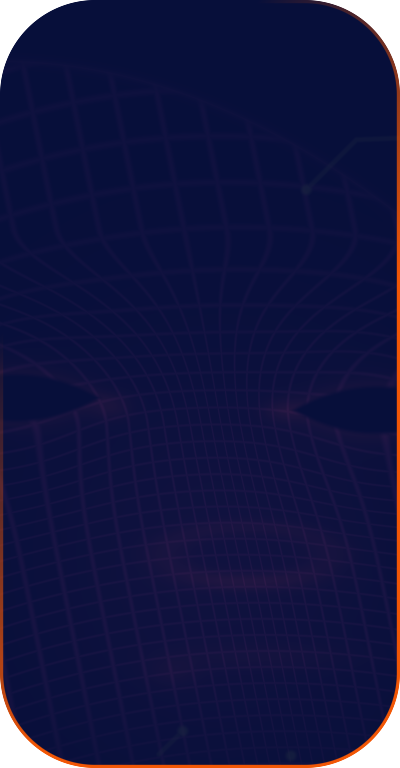
Write a WebGL 1 fragment shader that draws this background.

```glsl
precision highp float;
// A navy rounded card with an orange rim that brightens toward the lower right.
// A faint mesh is warped around two almond hollows and tightens along a slanted
// axis; soft glows and thin circuit traces are layered over it.

uniform vec2 u_resolution;

// Signed distance to a box with rounded corners
float roundedBox(vec2 p, vec2 halfSize, float radius) {
  vec2 d = abs(p) - halfSize + radius;
  return length(max(d, 0.0)) + min(max(d.x, d.y), 0.0) - radius;
}

float segment(vec2 p, vec2 a, vec2 b) {
  vec2 ab = b - a;
  return length(p - a - ab * clamp(dot(p - a, ab) / dot(ab, ab), 0.0, 1.0));
}

// Soft line at every whole value of v
float gridLine(float v) {
  return smoothstep(0.37, 0.5, abs(fract(v) - 0.5));
}

// Gaussian spot with separate horizontal and vertical spread
float spot(vec2 p, vec2 center, vec2 spread) {
  vec2 d = (p - center) / spread;
  return exp(-dot(d, d));
}

// Negative inside an almond, growing outward
float almond(vec2 p, vec2 center, vec2 size) {
  vec2 d = (p - center) / size;
  return abs(d.y) + d.x * d.x - 1.0;
}

// Mesh intensity: wide cells above, tight cells around the axis below
float mesh(vec2 p) {
  float lower = smoothstep(0.3, 0.55, p.y);
  float d = p.x - 0.18 - 0.2 * p.y;
  float column = 18.0 * d + 6.0 * lower * d / sqrt(d * d + 0.012);
  float below = p.y - 0.43;
  float row = 16.0 * p.y + 16.0 * (below + sqrt(below * below + 0.004));
  row += mix(1.2 * d - 9.0 * d * d, -22.0 * d * d, lower);
  return max(gridLine(column), 0.8 * gridLine(row));
}

void main() {
  // Units of canvas height, y pointing down from the top edge
  float aspect = u_resolution.x / u_resolution.y;
  float pixel = 1.0 / u_resolution.y;
  vec2 p = vec2(gl_FragCoord.x, u_resolution.y - gl_FragCoord.y) * pixel;

  // Hollows push the mesh outward and glow along their edges
  vec2 warped = p;
  float open = 1.0;
  float glow = 0.0;
  for (int i = 0; i < 2; i++) {
    float side = float(i);
    vec2 center = mix(vec2(0.022, 0.518), vec2(0.490, 0.534), side);
    vec2 away = p - center;
    warped -= 0.45 * away * exp(-dot(away, away) / 0.012);
    float f = almond(p, center, vec2(0.108, 0.031));
    open *= smoothstep(-0.15, 0.15, f);
    glow += 0.6 * exp(-2.2 * max(f, 0.0));
    vec2 tip = mix(vec2(0.145, 0.531), vec2(0.369, 0.535), side);
    glow += 0.55 * spot(p, tip, vec2(0.026, 0.016));
  }

  // Broad ring and bands below the hollows
  float ring = length((p - vec2(0.322, 0.722)) / vec2(0.108, 0.036)) - 1.0;
  glow += 0.4 * exp(-12.0 * ring * ring);
  glow += 0.35 * spot(p, vec2(0.325, 0.757), vec2(0.09, 0.013));
  glow += 0.35 * spot(p, vec2(0.225, 0.875), vec2(0.035, 0.02));
  glow += 0.3 * spot(p, vec2(0.34, 0.855), vec2(0.12, 0.018));

  // The mesh fills the region under a curved crest
  float crest = p.y - 0.08 - 0.74 * p.x * p.x;
  float inside = smoothstep(-0.004, 0.012, crest);
  float strength = mix(0.5, 0.75, smoothstep(0.3, 0.6, p.y));
  strength *= 1.0 - 0.4 * smoothstep(0.85, 1.0, p.y);
  float haze = spot(p, vec2(0.29, 0.72), vec2(0.25, 0.27));

  vec3 color = vec3(0.028, 0.058, 0.228);
  color += vec3(0.035, 0.012, 0.018) * haze * open;
  color += vec3(0.065, 0.018, 0.035) * mesh(warped) * strength * inside * open;
  color += vec3(0.025, 0.008, 0.012) * exp(-abs(crest) / 0.004);
  color += vec3(0.085, 0.022, 0.012) * min(glow, 1.0) * open;

  // Circuit traces with round ends
  float trace = segment(p, vec2(0.399, 0.247), vec2(0.464, 0.182));
  trace = min(trace, segment(p, vec2(0.464, 0.182), vec2(0.54, 0.179)));
  trace = min(trace, segment(p, vec2(0.207, 0.982), vec2(0.238, 0.952)));
  float node = min(length(p - vec2(0.399, 0.247)), length(p - vec2(0.238, 0.952)));
  node = min(node, length(p - vec2(0.379, 0.984)));
  float circuit = 0.6 * smoothstep(0.005, 0.001, trace);
  circuit = max(circuit, smoothstep(0.010, 0.003, node));
  color = mix(color, vec3(0.10, 0.14, 0.25), 0.6 * circuit);

  // Rim fades in along the diagonal
  vec2 middle = vec2(0.5 * aspect, 0.5);
  float edge = roundedBox(p - middle, middle, 0.124);
  float diagonal = p.x / aspect / 0.68 + p.y / 0.46;
  float heat = clamp((diagonal - 0.95) / 1.3, 0.0, 1.0);
  float rim = smoothstep(-0.0038 - pixel, -0.0038 + pixel * 0.5, edge);
  color = mix(color, vec3(0.95, 0.34, 0.02), rim * heat);

  // White outside the card
  float outside = smoothstep(-0.5 * pixel, 0.5 * pixel, edge);
  gl_FragColor = vec4(mix(color, vec3(1.0), outside), 1.0);
}
```
